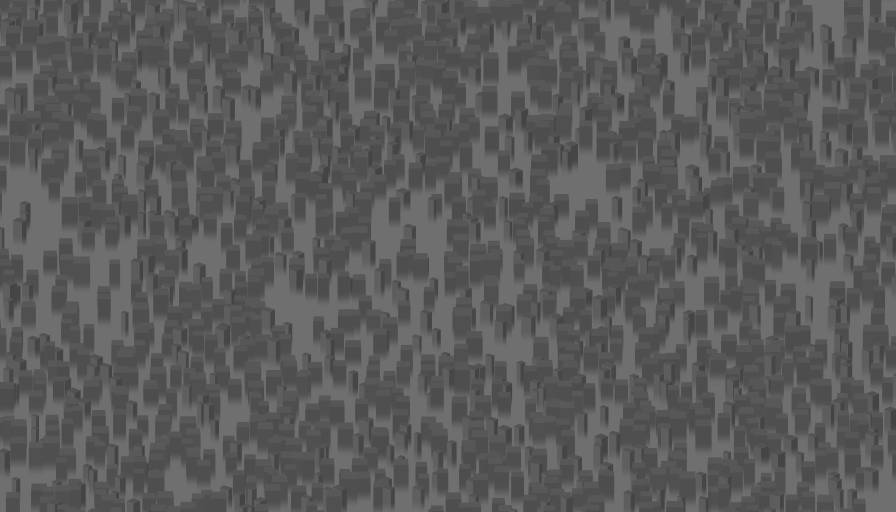
This pattern is drawn by a WebGL 1 fragment shader. Its source:

```glsl
precision highp float;
uniform vec2 u_resolution;

#define GROUND 0.435
#define FRONT 0.308
#define ROOF 0.342
#define LIT_SIDE 0.368
#define DARK_SIDE 0.272
#define CELL vec2(0.05, 0.014)
#define HALF_WIDTH 0.0145
#define BLOCK_HEIGHT 0.054
#define FOG_HEIGHT 0.027
#define DENSITY 0.62
#define CLUMPING 0.75
#define TURNED_SHARE 0.33

float hash(vec2 p) {
  return fract(sin(dot(p, vec2(127.1, 311.7))) * 43758.5453);
}

float noise(vec2 p) {
  vec2 i = floor(p), f = fract(p);
  f = f * f * (3.0 - 2.0 * f);
  return mix(mix(hash(i), hash(i + vec2(1.0, 0.0)), f.x),
             mix(hash(i + vec2(0.0, 1.0)), hash(i + vec2(1.0, 1.0)), f.x), f.y);
}

// Coverage of a shape from its signed distance, one pixel soft
float cover(float d) {
  return clamp(0.5 - d * u_resolution.y, 0.0, 1.0);
}

// Roof edge: 0 at both sides, 1 at the corner
float tent(float x, float halfWidth, float corner) {
  return min((x + halfWidth) / (halfWidth + corner), (halfWidth - x) / (halfWidth - corner));
}

// Block seen face on: x is shade, y is coverage
vec2 facingBlock(vec2 p, float w, float h) {
  float roofDepth = 0.85 * w;
  float taper = 0.1 * max(p.y - h, 0.0);
  float shape = max(abs(p.x) - w + taper, p.y - h - roofDepth);
  return vec2(mix(FRONT, ROOF, cover(h - p.y)), cover(shape));
}

// Block seen on its corner: x is shade, y is coverage
vec2 turnedBlock(vec2 p, float w, float h, float corner) {
  float depth = 0.42 * w;
  float nearEdge = h - depth * tent(p.x, w, corner);
  float farEdge = h + depth * tent(p.x, w, -corner);
  float side = mix(DARK_SIDE, LIT_SIDE, cover(p.x - corner));
  float shape = max(abs(p.x) - w, p.y - farEdge);
  return vec2(mix(side, ROOF - 0.015, cover(nearEdge - p.y)), cover(shape));
}

void main() {
  vec2 p = gl_FragCoord.xy / u_resolution.y;
  vec2 home = floor(p / CELL);
  float shade = GROUND;

  // Rows run from back to front, so nearer blocks hide farther ones
  for (int row = 0; row < 7; row++) {
    for (int col = -1; col <= 1; col++) {
      vec2 id = home + vec2(float(col), -float(row));
      vec2 base = (id + vec2(hash(id + 3.7), hash(id + 17.3))) * CELL;

      // Clumps lean along a rising diagonal
      vec2 leaning = vec2(base.x * 9.0 + base.y * 5.0, base.y * 15.0 - base.x * 6.0);
      float chance = DENSITY + CLUMPING * (noise(leaning) - 0.5);
      if (hash(id + 41.9) > chance) continue;

      float size = hash(id + 59.1);
      float height = BLOCK_HEIGHT * mix(0.82, 1.12, hash(id + 73.3));
      vec2 q = p - base;
      vec2 block;
      if (hash(id + 87.7) < TURNED_SHARE) {
        float w = HALF_WIDTH * mix(0.5, 1.0, size);
        float corner = w * mix(-0.1, 0.5, hash(id + 97.1));
        block = turnedBlock(q, w, height, corner);
      } else {
        block = facingBlock(q, HALF_WIDTH * mix(0.72, 1.15, size), height);
      }

      // Feet sink into ground haze
      float clearing = smoothstep(0.0, FOG_HEIGHT, q.y);
      float tone = block.x + 0.014 * (hash(id + 113.9) - 0.5);
      shade = mix(shade, mix(GROUND, tone, clearing), block.y * cover(-q.y));
    }
  }
  gl_FragColor = vec4(vec3(shade), 1.0);
}
```
